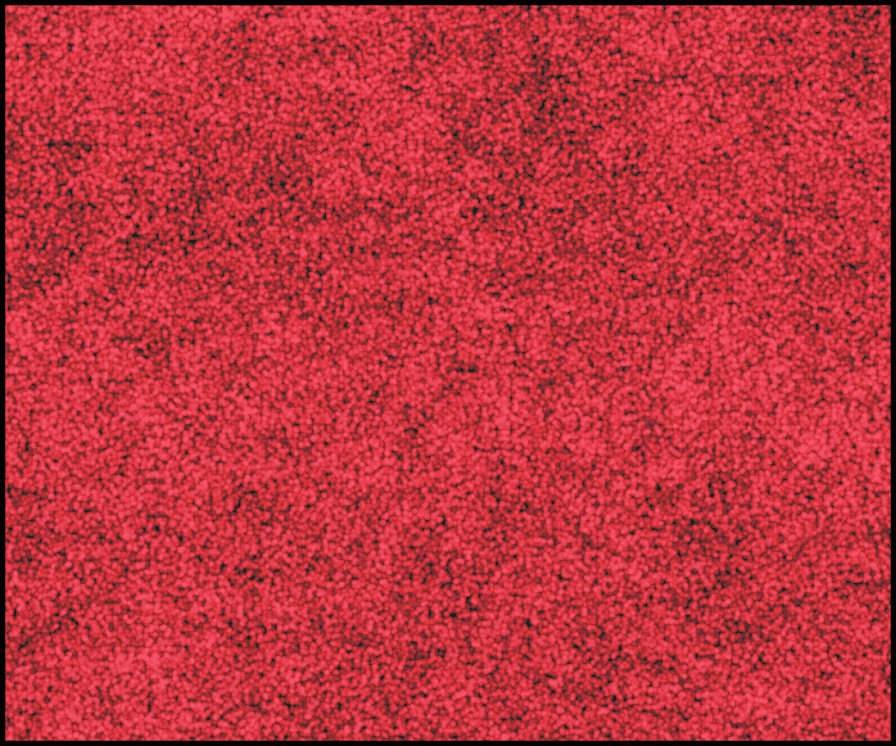
A Shadertoy shader for this texture:

```glsl
// Sizes are in canvas heights, frequencies in cells per canvas height
const float FRAME_WIDTH = 0.007;
const float TUFT_FREQ   = 165.0;
const float FLECK_FREQ  = 122.0;
const vec2  PATCH_FREQ  = vec2(17.0, 23.0);
const float CLOUD_FREQ  = 3.5;

// Strength of each layer in the final tone
const float TUFT_TINT     = 1.25;
const float TUFT_RELIEF   = 3.3;
const float FLECK_AMOUNT  = 3.0;
const float PATCH_AMOUNT  = 1.3;
const float CLOUD_AMOUNT  = 1.2;
const float TUFT_SHARPNESS = 9.0;
const float MEAN_RELIEF    = 0.12;

const vec3 FRAME_COLOR = vec3(0.01, 0.005, 0.005);

// Yarn colours from deep gaps to lit tips, with the tone where each one peaks
const int SHADES = 7;
const vec3 YARN[SHADES] = vec3[SHADES](
    vec3(0.11, 0.12, 0.12),
    vec3(0.36, 0.18, 0.18),
    vec3(0.55, 0.17, 0.19),
    vec3(0.71, 0.18, 0.21),
    vec3(0.87, 0.20, 0.23),
    vec3(0.90, 0.26, 0.34),
    vec3(0.96, 0.32, 0.40));
const float TONE[SHADES] = float[SHADES](-3.4, -2.5, -1.58, -0.74, 0.08, 1.0, 2.3);

// Integer hash giving two values in 0..1
vec2 hash2(vec2 cell) {
    uvec2 v = uvec2(ivec2(cell)) * 1664525u + 1013904223u;
    v.x += v.y * 1664525u;
    v.y += v.x * 1664525u;
    v ^= v >> 16u;
    v.x += v.y * 1664525u;
    v.y += v.x * 1664525u;
    v ^= v >> 16u;
    return vec2(v & 65535u) / 65535.0;
}

float cornerSlope(vec2 cell, vec2 offset) {
    float angle = 6.2832 * hash2(cell).x;
    return dot(vec2(cos(angle), sin(angle)), offset);
}

float gradientNoise(vec2 p) {
    vec2 cell = floor(p), f = p - cell;
    vec2 u = f * f * f * (f * (f * 6.0 - 15.0) + 10.0);
    vec2 e = vec2(1.0, 0.0);
    float low  = mix(cornerSlope(cell, f), cornerSlope(cell + e.xy, f - e.xy), u.x);
    float high = mix(cornerSlope(cell + e.yx, f - e.yx), cornerSlope(cell + e.xx, f - e.xx), u.x);
    return mix(low, high, u.y);
}

// Soft cellular tufts: x = tint in -1..1, y = squared distance to the tuft tip
vec2 tufts(vec2 p) {
    vec2 cell = floor(p);
    float total = 0.0, tint = 0.0;
    for (int j = -1; j <= 1; j++) {
        for (int i = -1; i <= 1; i++) {
            vec2 id = cell + vec2(i, j);
            vec2 toTip = id + hash2(id) - p;
            float weight = exp(-TUFT_SHARPNESS * dot(toTip, toTip));
            total += weight;
            tint += weight * (2.0 * hash2(id + 719.0).y - 1.0);
        }
    }
    return vec2(tint / total, -log(total) / TUFT_SHARPNESS);
}

vec3 yarnColor(float tone) {
    vec3 color = YARN[0];
    for (int i = 1; i < SHADES; i++) {
        color = mix(color, YARN[i], smoothstep(TONE[i - 1], TONE[i], tone));
    }
    return color;
}

void mainImage(out vec4 fragColor, in vec2 fragCoord) {
    vec2 p = fragCoord / iResolution.y;
    vec2 size = iResolution.xy / iResolution.y;

    // Pile: tinted tufts, dark flecks between them, faint worn patches
    vec2 tuft = tufts(p * TUFT_FREQ);
    float tone = TUFT_TINT * tuft.x + TUFT_RELIEF * (MEAN_RELIEF - tuft.y);
    tone += FLECK_AMOUNT * gradientNoise(p * FLECK_FREQ + 37.0);
    tone += PATCH_AMOUNT * gradientNoise(p * PATCH_FREQ + 11.0);
    tone += CLOUD_AMOUNT * gradientNoise(p * CLOUD_FREQ + 5.0);
    vec3 color = yarnColor(tone);

    // Thin dark frame
    vec2 toEdge = min(p, size - p);
    float pixel = 1.0 / iResolution.y;
    float inside = smoothstep(-pixel, pixel, min(toEdge.x, toEdge.y) - FRAME_WIDTH);
    fragColor = vec4(mix(FRAME_COLOR, color, inside), 1.0);
}
```
